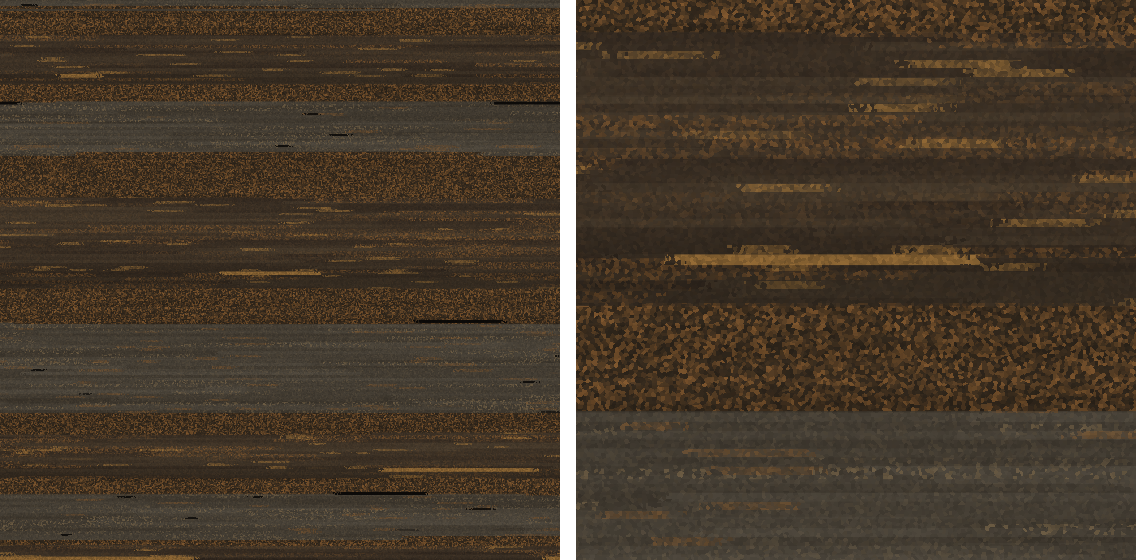
Left, the full canvas; right, a detail of the centre.
A WebGL 1 fragment shader for this texture:

```glsl
precision highp float;
// Dark strata: speckled brown, ragged ochre streaks and dusty grey bands.
// A stretched cycle of bands is filled with cellular grains and with rows
// of random strips whose ends are frayed by the same grains.
uniform vec2 u_resolution;

const float GRAINS = 430.0;      // grains across the canvas
const float ROWS = 190.0;        // thin strip rows down the canvas
const float BROAD_ROWS = 64.0;
const float FRAY = 0.018;        // raggedness of strip ends
const float WOBBLE = 0.011;      // stepping of band borders

// Cycle tops measured downward, and how top and length change at each
const vec4 CYCLE_TOPS = vec4(0.015, 0.275, 0.735, 0.96);
const vec4 TOP_STEPS = vec4(0.225, 0.26, 0.46, 0.225);
const vec4 LENGTH_STEPS = vec4(0.035, 0.20, -0.235, -0.145);
const float FIRST_TOP = -0.21;
const float FIRST_LENGTH = 0.225;

// Band borders within a cycle: grain, streaks, grain, grey
const float STREAK_TOP = 0.165;
const float STREAK_END = 0.52;
const float GREY_TOP = 0.65;

const vec3 UMBER = vec3(0.18, 0.145, 0.105);
const vec3 ORANGE = vec3(0.47, 0.32, 0.17);
const vec3 BARK_DARK = vec3(0.175, 0.14, 0.11);
const vec3 BARK_LIGHT = vec3(0.27, 0.225, 0.17);
const vec3 GREY_DARK = vec3(0.215, 0.19, 0.155);
const vec3 GREY_LIGHT = vec3(0.30, 0.275, 0.235);
const vec3 TAN = vec3(0.48, 0.40, 0.28);
const vec3 GOLD = vec3(0.58, 0.42, 0.21);
const vec3 SOOT = vec3(0.035, 0.03, 0.025);

float hash(vec2 p) {
  vec3 q = fract(vec3(p.xyx) * vec3(0.1031, 0.1030, 0.0973));
  q += dot(q, q.yzx + 33.33);
  return fract((q.x + q.y) * q.z);
}

// Cellular noise: two random values of the nearest grain
vec2 grain(vec2 p) {
  vec2 cell = floor(p), nearest = cell;
  float best = 9.0;
  for (int j = -1; j <= 1; j++) {
    for (int i = -1; i <= 1; i++) {
      vec2 c = cell + vec2(float(i), float(j));
      vec2 away = c + vec2(hash(c), hash(c + 71.0)) - p;
      float dist = dot(away, away);
      if (dist < best) { best = dist; nearest = c; }
    }
  }
  return vec2(hash(nearest + 137.0), hash(nearest + 311.0));
}

// One row cut into strips of random value
float strip(float x, float row, float len, float seed) {
  float r = hash(vec2(row, seed));
  return hash(vec2(floor(x / (len * (0.5 + r)) + 37.0 * r), row + seed * 211.0));
}

// All rows, with the border between neighbours smoothed
float strips(vec2 p, float rows, float len, float seed) {
  float y = p.y * rows, row = floor(y);
  float soft = min(rows / u_resolution.y, 1.0);
  return mix(strip(p.x, row, len, seed), strip(p.x, row + 1.0, len, seed),
             smoothstep(1.0 - soft, 1.0, fract(y)));
}

// Index, phase and length of the band cycle at a depth
vec3 cycleAt(float depth) {
  vec4 passed = step(CYCLE_TOPS, vec4(depth));
  float len = FIRST_LENGTH + dot(passed, LENGTH_STEPS);
  float top = FIRST_TOP + dot(passed, TOP_STEPS);
  return vec3(dot(passed, vec4(1.0)) - 1.0, (depth - top) / len, len);
}

// Long horizontal bar, wrapping at the sides
float bar(float x, float offset, float start, float len, float halfHeight) {
  float px = 1.0 / u_resolution.y;
  float along = fract(x - start);
  float ends = smoothstep(0.0, px, along) * (1.0 - smoothstep(len - px, len, along));
  return ends * (1.0 - smoothstep(halfHeight - px * 0.5, halfHeight + px * 0.5, abs(offset)));
}

void main() {
  vec2 p = gl_FragCoord.xy / u_resolution;
  float depth = 1.0 - p.y;
  vec2 g = grain(p * GRAINS);
  vec2 frayed = p + vec2((g.y - 0.5) * FRAY, 0.0);

  // Strip patterns
  float broad = strips(frayed, BROAD_ROWS, 1.2, 2.0);
  float tone = mix(strips(frayed, ROWS, 0.5, 1.0), broad, 0.4);
  float dust = smoothstep(0.5, 0.95, strips(frayed, ROWS * 0.8, 0.3, 4.0));
  float dash = smoothstep(0.91, 0.95, strips(frayed, ROWS, 0.05, 3.0));
  float tick = smoothstep(0.992, 0.996, strips(frayed, ROWS, 0.025, 5.0));

  // Materials
  float speck = pow(g.x, 1.8);
  vec3 grainy = mix(UMBER, ORANGE, speck) * (0.88 + 0.2 * tone);
  vec3 streaky = mix(BARK_DARK, BARK_LIGHT, tone);
  streaky = mix(streaky, ORANGE, speck * (0.12 + 0.75 * dust));
  streaky = mix(streaky, GOLD, dash * (0.25 + 0.5 * g.x));
  vec3 grey = mix(GREY_DARK, GREY_LIGHT, tone);
  grey = mix(grey, TAN, smoothstep(0.55, 1.0, g.x) * (0.15 + 0.5 * dust));
  grey = mix(grey, ORANGE, dash * (0.1 + 0.5 * g.x));
  grey = mix(grey, SOOT, tick * 0.85);

  // Stack the bands
  vec3 band = cycleAt(depth + (broad - 0.5) * WOBBLE);
  float soft = 1.0 / (u_resolution.y * band.z);
  float inStreaks = smoothstep(-soft, soft, band.y - STREAK_TOP)
                  * smoothstep(-soft, soft, STREAK_END - band.y);
  streaky *= 1.0 - 0.18 * smoothstep(0.38, 0.5, band.y);
  vec3 color = mix(grainy, streaky, inStreaks);
  color = mix(color, grey, smoothstep(-soft, soft, band.y - GREY_TOP));
  color *= 0.92 + 0.16 * g.y;

  // One gold and one soot bar in each cycle
  vec3 c = cycleAt(depth);
  float gold = bar(frayed.x, (c.y - 0.463) * c.z, 0.1 + 0.29 * c.x, 0.08 + 0.1 * c.x, 0.0032);
  float soot = bar(frayed.x, (c.y - GREY_TOP) * c.z, 0.88 - 0.14 * c.x, 0.16, 0.0026);
  color = mix(color, GOLD * (0.8 + 0.25 * g.x), gold * 0.9);
  color = mix(color, SOOT, soot * 0.95);
  gl_FragColor = vec4(color, 1.0);
}
```
